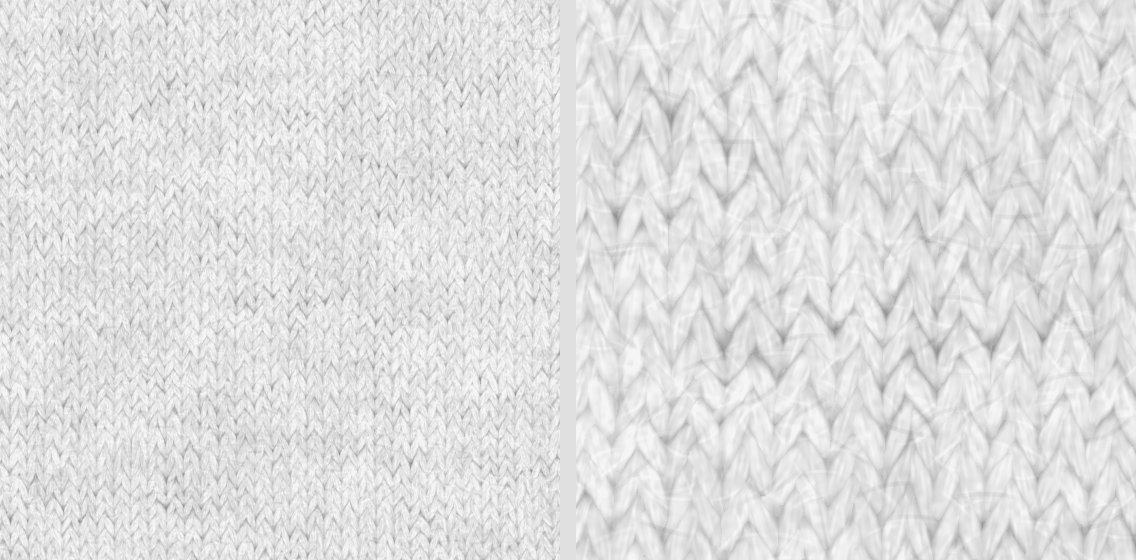
Left, the full canvas; right, a detail of the centre.
Give the GLSL for this texture, as a Shadertoy shader.

```glsl
// Pale grey stockinette knit: 32 columns by 36 rows of steep V stitches.
// Each V is two long overlapping ellipses with twisted fibre streaks; grooves
// part the columns, noise mottles the wool, and loose hairs lie on top.

float hash(vec2 p) {
    return fract(sin(dot(p, vec2(127.1, 311.7))) * 43758.5453);
}

float noise(vec2 p) {
    vec2 i = floor(p), f = fract(p);
    f = f * f * (3.0 - 2.0 * f);
    return mix(mix(hash(i), hash(i + vec2(1, 0)), f.x),
               mix(hash(i + vec2(0, 1)), hash(i + vec2(1, 1)), f.x), f.y);
}

// Brightness of the knit; p counts columns in x and rows in y
float knit(vec2 p) {
    vec2 base = floor(p * vec2(2, 1));
    float height = -1.0, streak = 0.5, tone = 0.5;
    for (int j = -2; j <= 2; j++)
    for (int i = -1; i <= 1; i++) {
        vec2 leg = base + vec2(i, j);
        float side = mod(leg.x, 2.0) * 2.0 - 1.0;
        float seed = hash(leg);
        vec2 d = (p - (leg + 0.5) * vec2(0.5, 1)) * vec2(1.125, 1);
        d.y += 0.7 * (hash(vec2(floor(leg.x * 0.5), 7.0)) - 0.5);
        d += vec2(0.08, 0.16) * (vec2(seed, hash(leg + 37.0)) - 0.5);
        vec2 axis = normalize(vec2(side * (0.38 + 0.14 * seed), 1));
        float along = dot(d, axis);
        float across = dot(d, vec2(axis.y, -axis.x));
        vec2 q = vec2(across / (0.23 + 0.06 * seed), along / 0.95);
        float h = 1.0 - dot(q, q);
        if (h > height) {
            height = h;
            tone = seed;
            streak = noise(vec2(across * 15.0 + side * along * 3.0, along * 2.5) + seed * 90.0);
        }
    }
    float body = smoothstep(-0.2, 0.7, height);

    // Dark groove inside each V, a fainter one between columns
    float inner = abs(fract(p.x) - 0.5);
    float groove = exp(-inner * inner * 90.0);
    float seam = exp(-(0.5 - inner) * (0.5 - inner) * 110.0);
    float pit = smoothstep(0.45, 0.9, noise(p * vec2(1.0, 1.3) + 51.0));
    return mix(0.79 - 0.09 * pit, 0.91, body)
         - groove * (0.045 + 0.08 * pit * (1.0 - body)) - 0.012 * seam
         + 0.085 * (streak - 0.5) + 0.035 * (tone - 0.5);
}

// Coverage of loose hairs, one short bent strand per grid cell
float hairs(vec2 p, float pixel, float layer) {
    vec2 base = floor(p);
    float cover = 0.0;
    for (int j = -1; j <= 1; j++)
    for (int i = -1; i <= 1; i++) {
        vec2 cell = base + vec2(i, j);
        vec2 id = cell + layer * 71.0;
        vec2 d = p - cell - vec2(hash(id), hash(id + 13.0));
        float angle = 6.2832 * hash(id + 29.0);
        vec2 axis = vec2(cos(angle), sin(angle));
        float along = dot(d, axis);
        float across = dot(d, vec2(-axis.y, axis.x));
        across += (hash(id + 43.0) - 0.5) * along * along;
        float strand = 1.0 - smoothstep(0.02, 0.04 + pixel, abs(across));
        cover = max(cover, strand * (1.0 - smoothstep(0.2, 0.7, abs(along))));
    }
    return cover;
}

void mainImage(out vec4 fragColor, in vec2 fragCoord) {
    vec2 uv = fragCoord / iResolution.xy;
    float pixel = 1.0 / iResolution.y;

    // Uneven tension: columns wander slowly, single stitches wobble
    vec2 p = uv * vec2(32, 36);
    p += vec2(0.3, 0.8) * (vec2(noise(uv * 6.0), noise(uv * 8.0 + 20.0)) - 0.5);
    p += vec2(0.16, 0.3) * (vec2(noise(p * 0.9 + 5.0), noise(p * 0.8 + 60.0)) - 0.5);
    float shade = knit(p);

    // Mottled wool: broad clouds, yarn-wise bands and shaded columns
    shade += 0.022 * (noise(uv * 7.0 + 3.0) - 0.5);
    shade += 0.034 * (noise(p * vec2(0.25, 0.9) + 80.0) - 0.5);
    shade += 0.03 * (noise(p * vec2(1.0, 0.15) + 33.0) - 0.5);

    // Fuzz: fine grain, pale hairs and a few dark ones
    shade += 0.06 * (noise(uv * 260.0) - 0.5);
    shade += 0.035 * hairs(uv * 46.0, 46.0 * pixel, 1.0);
    shade += 0.03 * hairs(uv * 33.0, 33.0 * pixel, 2.0);
    shade -= 0.045 * hairs(uv * 29.0, 29.0 * pixel, 3.0);

    fragColor = vec4(vec3(clamp(shade, 0.0, 0.96)), 1.0);
}
```
